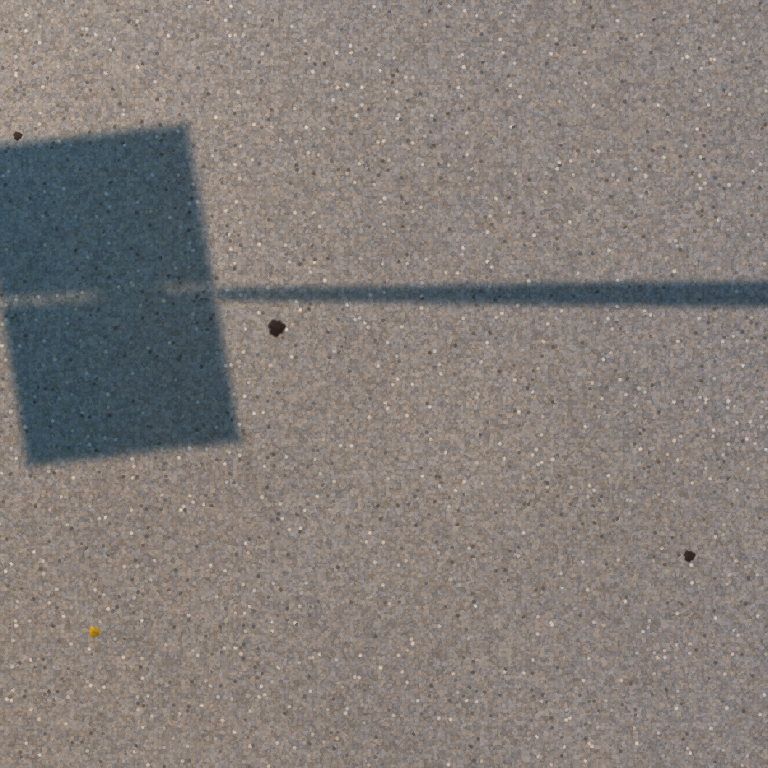
This texture is drawn by a Shadertoy shader. Its source:

```glsl
// Sunlit asphalt crossed by the soft shadow of a tilted panel and its long pole.
// Cellular noise makes the packed stones, layered sines tint broad patches, and
// half-plane and band distances shape the shadows; small blobs are loose debris.

const vec3 ASPHALT = vec3(0.550, 0.510, 0.485);
const vec3 WARM_TINT = vec3(0.025, 0.012, -0.010);
const vec3 SHADE = vec3(0.435, 0.575, 0.680);      // light left inside a shadow
const vec3 PEBBLE = vec3(0.20, 0.15, 0.14);
const vec3 YELLOW_BIT = vec3(0.70, 0.53, 0.12);
const float COARSE_CELLS = 165.0;
const float FINE_CELLS = 290.0;
const float GRAIN = 0.17;
const float PENUMBRA = 0.011;
const float POLE_Y = 0.617;

// Panel corners, clockwise from the upper left
const vec2 PANEL[4] = vec2[4](vec2(-0.033, 0.807), vec2(0.243, 0.838),
                              vec2(0.313, 0.425), vec2(0.036, 0.393));

vec3 hash3(vec2 p) {
    vec3 q = fract(p.xyx * vec3(0.1031, 0.1030, 0.0973));
    q += dot(q, q.yxz + 33.33);
    return fract((q.xxy + q.yzz) * q.zyx);
}

// Nearest stone: xyz is its random identity, w the distance to its centre
vec4 stones(vec2 p) {
    vec2 cell = floor(p);
    vec4 nearest = vec4(0.0, 0.0, 0.0, 9.0);
    for (int j = -1; j <= 1; j++) {
        for (int i = -1; i <= 1; i++) {
            vec2 c = cell + vec2(i, j);
            vec3 id = hash3(c);
            float d = length(c + 0.15 + 0.7 * id.xy - p);
            if (d < nearest.w) nearest = vec4(hash3(c + 71.0), d);
        }
    }
    return nearest;
}

// Broad uneven patches, roughly -1 to 1
float mottle(vec2 p) {
    float sum = 0.0, amp = 0.5;
    for (int i = 0; i < 4; i++) {
        sum += amp * sin(p.x + 1.3 * sin(p.y)) * cos(p.y * 0.9 + 0.7 * sin(p.x));
        p = mat2(1.5, 1.1, -1.1, 1.5) * p + 2.7;
        amp *= 0.6;
    }
    return sum;
}

float panelDistance(vec2 p) {
    float d = -1.0;
    for (int i = 0; i < 4; i++) {
        vec2 edge = normalize(PANEL[(i + 1) % 4] - PANEL[i]);
        d = max(d, dot(p - PANEL[i], vec2(-edge.y, edge.x)));
    }
    return d;
}

// Soft horizontal band around a height
float band(float y, float halfWidth, float soft) {
    return 1.0 - smoothstep(halfWidth - soft, halfWidth + soft, abs(y));
}

float shadowAmount(vec2 p) {
    float panel = 1.0 - smoothstep(-PENUMBRA, PENUMBRA, panelDistance(p));
    // Pale gaps where light slips past the pole behind the panel
    float leftGap = band(p.y - 0.607 - 0.06 * p.x, 0.008, 0.008)
                  * (1.0 - smoothstep(0.105, 0.145, p.x));
    float rightGap = band(p.y - 0.625, 0.007, 0.008)
                   * smoothstep(0.195, 0.225, p.x) * (1.0 - smoothstep(0.26, 0.30, p.x));
    panel *= 1.0 - 0.42 * leftGap - 0.30 * rightGap;

    float halfWidth = mix(0.009, 0.0165, smoothstep(0.28, 1.0, p.x));
    float pole = band(p.y - POLE_Y, halfWidth, 0.008)
               * smoothstep(0.255, 0.295, p.x) * mix(0.84, 0.98, smoothstep(0.3, 0.7, p.x));
    return max(panel, pole);
}

// Rough round bit of debris, shaded darker on its lower right
void debris(inout vec3 color, vec2 p, vec2 centre, float radius, vec3 tint, float grain) {
    vec2 d = (p - centre) / radius;
    float angle = atan(d.y, d.x);
    float edge = 1.0 + 0.10 * sin(3.0 * angle + 1.0) + 0.06 * sin(7.0 * angle);
    float mask = 1.0 - smoothstep(-0.22, 0.22, length(d) - edge);
    float light = 0.95 + 0.22 * dot(d, vec2(-0.6, 0.8)) + 1.5 * grain;
    color = mix(color, tint * light, mask);
}

void mainImage(out vec4 fragColor, in vec2 fragCoord) {
    vec2 p = fragCoord / iResolution.xy;
    float patches = mottle(p * 9.0);

    // Sunlit ground: warmer toward the left, brightest at the upper left
    vec3 color = ASPHALT + 0.014 * patches;
    color += WARM_TINT * (0.5 - p.x + 0.4 * mottle(p * 4.0 + 5.0));
    color += 0.045 * exp(-6.0 * dot(p - vec2(0.05, 0.98), p - vec2(0.05, 0.98)));
    color += 0.018 * (p.y - 0.5);

    // Packed stones at two sizes, with dark seams and slight hue changes
    vec4 coarse = stones(p * COARSE_CELLS);
    vec4 fine = stones(p * FINE_CELLS + 17.0);
    float grain = GRAIN * (0.55 * (coarse.x - 0.5) + 0.60 * (fine.x - 0.5));
    grain -= 0.07 * (coarse.w - 0.42);
    color *= 1.0 + 1.7 * grain;
    color += 0.035 * (coarse.y - 0.5) * vec3(1.0, 0.1, -1.0);

    // Sparse pale chips and dark pits
    float core = 1.0 - smoothstep(0.2, 0.6, coarse.w);
    color += 0.19 * core * smoothstep(0.955, 0.985, coarse.z) * vec3(1.0, 0.96, 0.85);
    color *= 1.0 - 0.30 * core * (1.0 - smoothstep(0.02, 0.05, coarse.z));

    // Cool shadow, a little more teal toward the left of the panel
    vec3 shade = SHADE + vec3(-0.035, 0.0, 0.025) * (1.0 - smoothstep(0.0, 0.25, p.x));
    color *= mix(vec3(1.0), shade, shadowAmount(p));

    debris(color, p, vec2(0.3600, 0.573), 0.0105, PEBBLE, grain);
    debris(color, p, vec2(0.8975, 0.276), 0.0072, PEBBLE * 1.1, grain);
    debris(color, p, vec2(0.0230, 0.823), 0.0055, PEBBLE * 1.3, grain);
    debris(color, p, vec2(0.1225, 0.177), 0.0068, YELLOW_BIT, grain);

    fragColor = vec4(clamp(color, 0.0, 1.0), 1.0);
}
```
